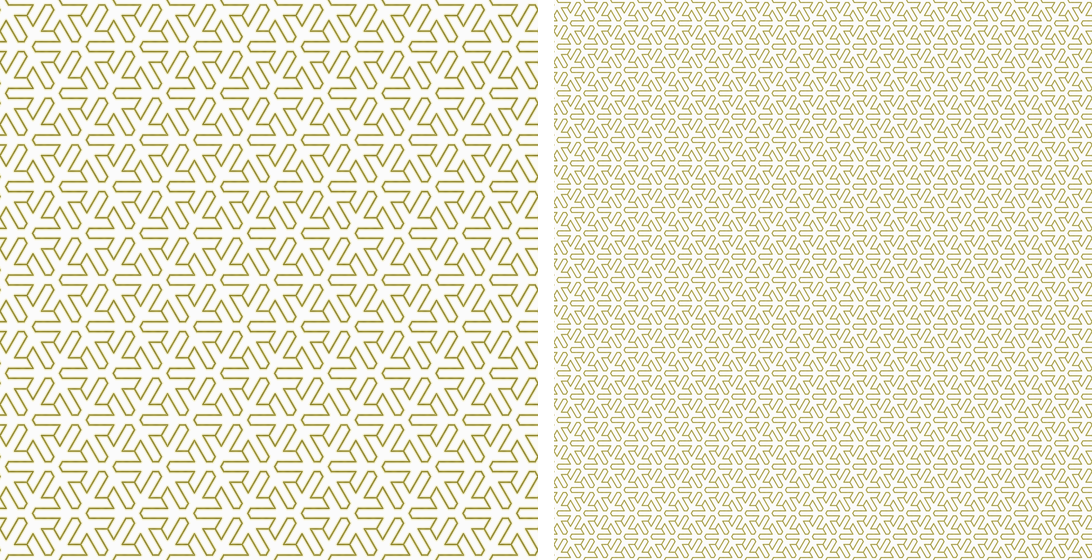
Left, the tile; right, the same tile 2 across and 2 down.
This pattern is drawn by a Shadertoy shader. Its source:

```glsl
// Seamless lattice of olive outlined three-armed pinwheels on white, mirrored across a triangular grid.
#define COLUMNS 10.0          // repeats across
#define ROWS 12.0             // lattice rows up, must be even
#define ARM_HALF 0.092        // half width of an arm, in repeats
#define LINE_HALF 0.0142      // half width of a line
#define SOFTNESS 0.016        // half width of the line edge blur
#define HALO vec2(0.035, 0.050)
#define WEAR 0.05             // strength of tone variation
#define INK vec3(0.55, 0.51, 0.13)
#define CREAM vec3(0.98, 0.97, 0.89)
#define PAPER vec3(0.985)

const float TAU = 6.2831853;
const float SIN60 = 0.8660254;

float segmentDistance(vec2 p, vec2 a, vec2 b) {
    vec2 pa = p - a, ba = b - a;
    return length(pa - ba * clamp(dot(pa, ba) / dot(ba, ba), 0.0, 1.0));
}

// Fold the plane by mirrors into one unit triangle, relative to its centre.
vec2 foldToTriangle(vec2 grid) {
    vec2 skew = fract(vec2(grid.x - 0.5 * grid.y, grid.y));
    if (skew.x + skew.y > 1.0) skew = 1.0 - skew.yx;
    return vec2(skew.x + 0.5 * skew.y, skew.y * SIN60) - vec2(0.5, SIN60 / 3.0);
}

// Three bent strands leave the centre: a leg, a long arm edge, half a pointed tip.
float pinwheelDistance(vec2 p) {
    float base = -SIN60 / 3.0;
    float edgeY = base + ARM_HALF;
    float tipX = ARM_HALF / SIN60 - 0.5;
    vec2 elbow = vec2(-0.5 * edgeY / SIN60, edgeY);
    vec2 shoulder = vec2(tipX + 0.5 * ARM_HALF / SIN60, edgeY);
    vec2 tip = vec2(tipX, base);
    mat2 turn = mat2(-0.5, SIN60, -SIN60, -0.5);
    float d = 1.0;
    for (int i = 0; i < 3; i++) {
        d = min(d, segmentDistance(p, vec2(0.0), elbow));
        d = min(d, segmentDistance(p, elbow, shoulder));
        d = min(d, segmentDistance(p, shoulder, tip));
        p = turn * p;
    }
    return d;
}

// Layered sines with whole cycles, so the tone wraps at every edge.
float wornTone(vec2 uv) {
    return 0.6 * sin(TAU * dot(uv, vec2(53.0, 47.0)))
         + 0.4 * sin(TAU * dot(uv, vec2(-71.0, 38.0)) + 2.0 * sin(TAU * 7.0 * uv.x));
}

void mainImage(out vec4 fragColor, in vec2 fragCoord) {
    vec2 uv = fragCoord / iResolution.xy;
    float d = pinwheelDistance(foldToTriangle(uv * vec2(COLUMNS, ROWS)));

    // Soft line with a faint cream fringe
    float soft = max(SOFTNESS, 0.7 * COLUMNS / iResolution.x);
    float line = 1.0 - smoothstep(LINE_HALF - soft, LINE_HALF + soft, d);
    vec3 ground = mix(CREAM, PAPER, smoothstep(HALO.x, HALO.y, d));
    vec3 ink = INK * (1.0 + WEAR * wornTone(uv));
    fragColor = vec4(mix(ground, ink, line), 1.0);
}
```
